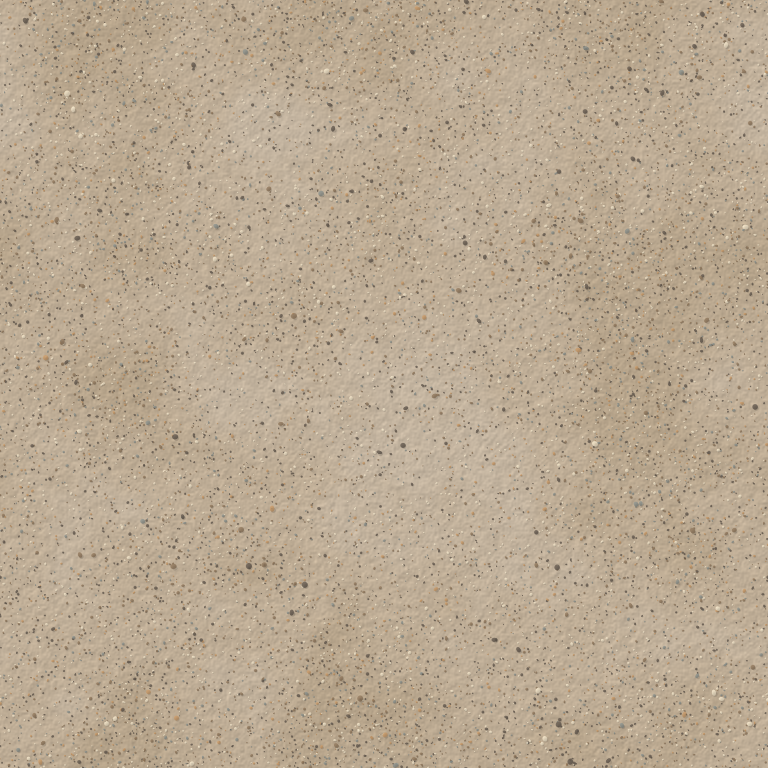
Write a three.js fragment shader that draws this texture.

```glsl
// Draws seamless compacted sand with fine relief and scattered coloured grit.
varying vec2 vUv;

const vec3 SAND = vec3(0.748, 0.680, 0.589);
const vec3 PALE_DUST = vec3(0.765, 0.705, 0.625);
const vec3 DAMP_SAND = vec3(0.705, 0.632, 0.530);
const vec3 DARK_STONE = vec3(0.38, 0.34, 0.30);
const vec3 BROWN_STONE = vec3(0.54, 0.45, 0.35);
const vec3 SLATE = vec3(0.52, 0.54, 0.52);
const vec3 OCHRE = vec3(0.74, 0.57, 0.39);
const vec3 QUARTZ = vec3(0.90, 0.85, 0.75);
const vec2 TO_LIGHT = vec2(-0.6, 0.8);
const float EDGE = 0.0009;

float hash(vec2 p, float seed) {
  vec3 q = fract(p.xyx * vec3(0.1031, 0.1030, 0.0973) + seed * 0.137);
  q += dot(q, q.yzx + 33.33);
  return fract((q.x + q.y) * q.z);
}

// Value noise that wraps after a whole number of cells.
float noise(vec2 uv, float cells, float seed) {
  vec2 p = uv * cells;
  vec2 cell = floor(p);
  vec2 f = p - cell;
  f = f * f * (3.0 - 2.0 * f);
  vec2 a = mod(cell, cells);
  vec2 b = mod(cell + 1.0, cells);
  float low = mix(hash(a, seed), hash(vec2(b.x, a.y), seed), f.x);
  float high = mix(hash(vec2(a.x, b.y), seed), hash(b, seed), f.x);
  return mix(low, high, f.y);
}

float fbm(vec2 uv, float cells, float seed) {
  float sum = 0.0;
  float weight = 0.5;
  for (int i = 0; i < 4; i++) {
    sum += weight * noise(uv, cells, seed + float(i));
    cells *= 2.0;
    weight *= 0.55;
  }
  return sum;
}

float sandHeight(vec2 uv) {
  return 0.45 * noise(uv, 97.0, 1.0)
       + 0.40 * noise(uv, 190.0, 2.0)
       + 0.35 * noise(uv, 340.0, 3.0);
}

vec3 stoneColor(float pick) {
  vec3 color = DARK_STONE;
  color = mix(color, BROWN_STONE, step(0.27, pick));
  color = mix(color, SLATE, step(0.52, pick));
  color = mix(color, OCHRE, step(0.67, pick));
  return mix(color, QUARTZ, step(0.80, pick));
}

// One layer of rotated elliptical stones, each with a small cast shadow.
vec3 addStones(vec3 ground, vec2 uv, float cells, float share, float radius, float seed) {
  vec2 p = uv * cells;
  vec2 home = floor(p);
  vec3 color = ground;
  float soft = EDGE * cells;
  for (int y = -1; y <= 1; y++) {
    for (int x = -1; x <= 1; x++) {
      vec2 cell = home + vec2(float(x), float(y));
      vec2 id = mod(cell, cells);
      float present = step(hash(id, seed), share);
      vec2 center = cell + vec2(hash(id, seed + 1.0), hash(id, seed + 2.0));
      float size = radius * mix(0.6, 1.35, hash(id, seed + 3.0));
      float angle = 6.2832 * hash(id, seed + 4.0);
      float stretch = mix(1.0, 1.7, hash(id, seed + 5.0));
      vec2 axis = vec2(cos(angle), sin(angle));
      vec2 d = p - center;
      vec2 local = vec2(dot(d, axis), dot(d, vec2(-axis.y, axis.x)) * stretch);
      float body = 1.0 - smoothstep(-soft, soft, length(local) - size);
      float shadow = 1.0 - smoothstep(-soft, soft, length(d + TO_LIGHT * size * 0.7) - size * 0.8);
      vec3 stone = stoneColor(hash(id, seed + 6.0));
      stone *= 1.0 + 0.12 * clamp(dot(d, TO_LIGHT) / size, -1.0, 1.0);
      color *= 1.0 - 0.13 * shadow * present;
      color = mix(color, stone, 0.82 * body * present);
    }
  }
  return color;
}

void main() {
  // Broad patches of pale dust and darker, grittier sand.
  float patches = fbm(vUv, 6.0, 11.0);
  float grit = smoothstep(0.30, 0.75, patches);
  vec3 color = mix(SAND, DAMP_SAND, 0.75 * smoothstep(0.48, 0.75, patches));
  color = mix(color, PALE_DUST, 1.0 - smoothstep(0.25, 0.50, patches));

  // Fine relief lit from the upper left.
  float height = sandHeight(vUv);
  float slope = height - sandHeight(vUv + TO_LIGHT * 0.0024);
  color *= 1.0 + 0.19 * slope + 0.07 * (height - 0.6);

  // Grit from fine specks to sparse larger stones.
  float density = mix(0.65, 1.35, grit);
  color = addStones(color, vUv, 210.0, 0.26 * density, 0.25, 21.0);
  color = addStones(color, vUv, 96.0, 0.36 * density, 0.17, 41.0);
  color = addStones(color, vUv, 42.0, 0.16 * density, 0.125, 61.0);
  gl_FragColor = vec4(color, 1.0);
}
```
